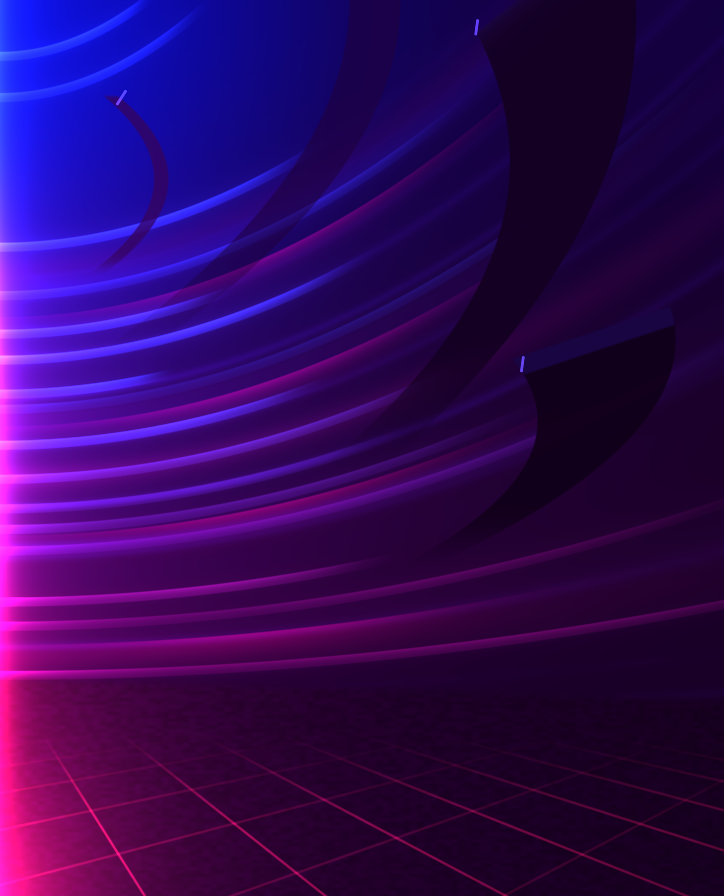
Give the GLSL for this background, as a Shadertoy shader.

```glsl
float hash(float n) {
    n = fract(n * 0.1031);
    n *= n + 33.33;
    return fract(n * (n + n));
}

float noise(float x) {
    float f = fract(x);
    return mix(hash(floor(x)), hash(floor(x) + 1.0), f * f * (3.0 - 2.0 * f));
}

float grain(vec2 p) {
    vec2 i = floor(p), f = fract(p);
    f *= f * (3.0 - 2.0 * f);
    float n = i.x + i.y * 157.0;
    return mix(mix(hash(n), hash(n + 1.0), f.x), mix(hash(n + 157.0), hash(n + 158.0), f.x), f.y);
}

// Area between two sideways parabolas; each is apex x, apex y, bend
float crescent(vec2 p, vec3 left, vec3 right, float px) {
    vec2 dy = p.yy - vec2(left.y, right.y);
    vec2 edge = vec2(left.x, right.x) - vec2(left.z, right.z) * dy * dy;
    vec2 soft = px * sqrt(1.0 + 4.0 * vec2(left.z * left.z, right.z * right.z) * dy * dy);
    return smoothstep(-soft.x, soft.x, p.x - edge.x) * smoothstep(-soft.y, soft.y, edge.y - p.x);
}

float segment(vec2 p, vec2 a, vec2 b) {
    vec2 ab = b - a;
    return length(p - a - ab * clamp(dot(p - a, ab) / dot(ab, ab), 0.0, 1.0));
}

// Distance to evenly fanned rays leaving a vanishing point
float rays(vec2 p, vec2 origin, float spacing) {
    float depth = max(origin.y - p.y, 0.01);
    float q = (p.x - origin.x) / depth;
    return abs(fract(q / spacing + 0.5) - 0.5) * spacing * depth / sqrt(1.0 + q * q);
}

vec3 neon(float y) {
    vec3 c = mix(vec3(1.0, 0.08, 0.33), vec3(0.9, 0.2, 0.85), smoothstep(0.2, 0.5, y));
    return mix(c, vec3(0.12, 0.25, 1.0), smoothstep(0.48, 0.88, y));
}

vec3 wall(vec2 p) {
    vec2 corner = (p - vec2(0.03, 1.0)) * vec2(3.1, 2.9);
    float mid = (p.y - 0.38) / 0.33, high = (p.y - 0.62) / 0.22;
    vec3 c = vec3(0.075, 0.0, 0.13);
    c += vec3(-0.04, 0.04, 0.52) * exp(-dot(corner, corner));
    c += vec3(0.0, 0.0, 0.11) * smoothstep(0.5, 1.0, p.y);
    c += vec3(0.19, 0.0, 0.2) * exp(-p.x * 2.8 - mid * mid);
    c += vec3(0.07, 0.02, 0.27) * exp(-p.x * 4.0 - high * high);

    // Faint strands following the sweep
    float flow = (p.y + 0.285 * p.x * p.x) / (1.0 + 1.62 * p.x * p.x);
    float fade = exp(-p.x * 1.6) * smoothstep(0.76, 0.65, flow);
    c += vec3(0.26, 0.01, 0.14) * pow(noise(flow * 30.0 + 4.0), 3.0) * fade;
    c += vec3(0.09, 0.03, 0.3) * pow(noise(flow * 90.0), 4.0) * fade;
    return c;
}

// Height at the left, reach to the right, strength
const vec3 RIBBONS[16] = vec3[16](
    vec3(0.942, 0.18, 0.6), vec3(0.896, 0.24, 0.5), vec3(0.729, 0.37, 0.8), vec3(0.675, 0.56, 0.45),
    vec3(0.632, 0.27, 0.75), vec3(0.603, 0.43, 0.9), vec3(0.565, 0.2, 0.7), vec3(0.548, 0.85, 0.3),
    vec3(0.508, 0.38, 0.85), vec3(0.470, 0.52, 0.7), vec3(0.437, 0.48, 0.5), vec3(0.414, 0.62, 0.5),
    vec3(0.390, 0.85, 0.4), vec3(0.333, 0.46, 0.75), vec3(0.306, 0.95, 0.55), vec3(0.251, 1.2, 0.8));

vec3 ribbons(vec2 p, float px) {
    vec3 c = vec3(0.0);
    for (int i = 0; i < 16; i++) {
        vec3 r = RIBBONS[i];
        float bend = 1.62 * r.x - 0.285 + 7.0 * max(r.x - 0.78, 0.0);
        float d = (p.y - r.x - bend * p.x * p.x) / sqrt(1.0 + 4.0 * bend * bend * p.x * p.x);
        float band = smoothstep(px, -px, d) * (0.55 * smoothstep(-0.011, -0.009, d) + exp(min(d, 0.0) / 0.004));
        float peak = (p.x - r.y * 0.55) / (r.y * 0.3);
        float light = (0.3 * exp(-p.x * 2.0) + 0.6 * exp(-p.x * 14.0) + 0.4 * exp(-peak * peak - p.x)) * r.z;
        vec3 tint = mix(vec3(0.75, 0.06, 0.6), vec3(0.2, 0.32, 1.15), smoothstep(0.28, 0.55, r.x));
        c += tint * (band + 0.15 * exp(-abs(d) / 0.01)) * light * smoothstep(r.y, r.y * 0.75, p.x);
    }
    // Magenta sheens among the ribbons
    for (int i = 0; i < 4; i++) {
        float h = 0.28 + 0.122 * float(i);
        float d = p.y - h - (1.62 * h - 0.285) * p.x * p.x;
        float peak = (p.x - 0.29) / 0.2;
        c += vec3(0.38, 0.0, 0.18) * smoothstep(px, -px, d) * exp(min(d, 0.0) / 0.012 - peak * peak);
    }
    return c;
}

void mainImage(out vec4 fragColor, in vec2 fragCoord) {
    float px = 1.0 / iResolution.y;
    vec2 p = fragCoord * px;
    vec3 color = wall(p);

    // Shaded bands behind and in front of the lit ribbons
    float back = crescent(p, vec3(0.39, 1.0, 1.8), vec3(0.447, 1.0, 1.85), px);
    color = mix(color, vec3(0.12, 0.0, 0.25), 0.65 * back * smoothstep(0.58, 0.75, p.y));
    color += ribbons(p, px) * (1.0 - 0.5 * back * smoothstep(0.6, 0.75, p.y));

    float hook = crescent(p, vec3(0.172, 0.8, 6.5), vec3(0.188, 0.8, 6.5), px);
    hook *= smoothstep(0.69, 0.72, p.y) * smoothstep(0.895, 0.89, p.y);
    color = mix(color, vec3(0.2, 0.01, 0.36), 0.8 * hook);

    float lid = 0.965 + 0.8 * (p.x - 0.534) - p.y;
    float tall = crescent(p, vec3(0.569, 0.82, 1.8), vec3(0.71, 0.98, 1.12), px);
    tall *= smoothstep(-px, px, lid) * smoothstep(0.46, 0.64, p.y);
    color = mix(color, vec3(0.075, 0.0, 0.13) + vec3(0.03, 0.02, 0.12) * exp(-max(lid, 0.0) / 0.015), 0.95 * tall);

    lid = 0.603 + 0.33 * (p.x - 0.582) - p.y;
    float low = crescent(p, vec3(0.6, 0.53, 5.8), vec3(0.754, 0.62, 4.3), px);
    low *= smoothstep(-px, px, lid) * smoothstep(0.36, 0.44, p.y);
    color = mix(color, vec3(0.065, 0.0, 0.1) + vec3(0.03, 0.02, 0.16) * smoothstep(0.024, 0.02, lid), 0.95 * low);

    // Lit tips
    float tip = min(segment(p, vec2(0.131, 0.884), vec2(0.14, 0.898)), segment(p, vec2(0.582, 0.586), vec2(0.584, 0.601)));
    tip = min(tip, segment(p, vec2(0.531, 0.962), vec2(0.533, 0.977)));
    color += vec3(0.3, 0.25, 0.7) * smoothstep(0.001 + px, 0.001, tip);

    // Tiled floor
    float ground = smoothstep(0.008, -0.008, p.y - 0.243 + 0.03 * p.x);
    vec3 tile = vec3(0.065, 0.0, 0.1) + vec3(0.14, 0.0, 0.15) * exp(-p.x * 2.3);
    tile *= 0.85 + 0.3 * grain(p * vec2(130.0, 260.0));
    float near = smoothstep(0.19, 0.06, p.y);
    float seam = smoothstep(0.0012 + px, 0.0004, rays(p, vec2(-0.04, 0.32), 0.63));
    float cross = smoothstep(0.0012 + px, 0.0004, rays(p, vec2(1.17, 0.32), 0.95));
    tile += vec3(0.65, 0.06, 0.22) * (seam + 0.4 * cross) * near * exp(-p.x * 1.1);
    tile += vec3(0.7, 0.08, 0.3) * exp(-length(p * vec2(1.0, 0.8)) / 0.1);
    color = mix(color, tile, ground);

    // Light spilling in from the left edge
    color += neon(p.y) * (0.75 * exp(-p.x / 0.012) + 0.32 * exp(-p.x / 0.055));
    fragColor = vec4(clamp(color, 0.0, 1.0), 1.0);
}
```
